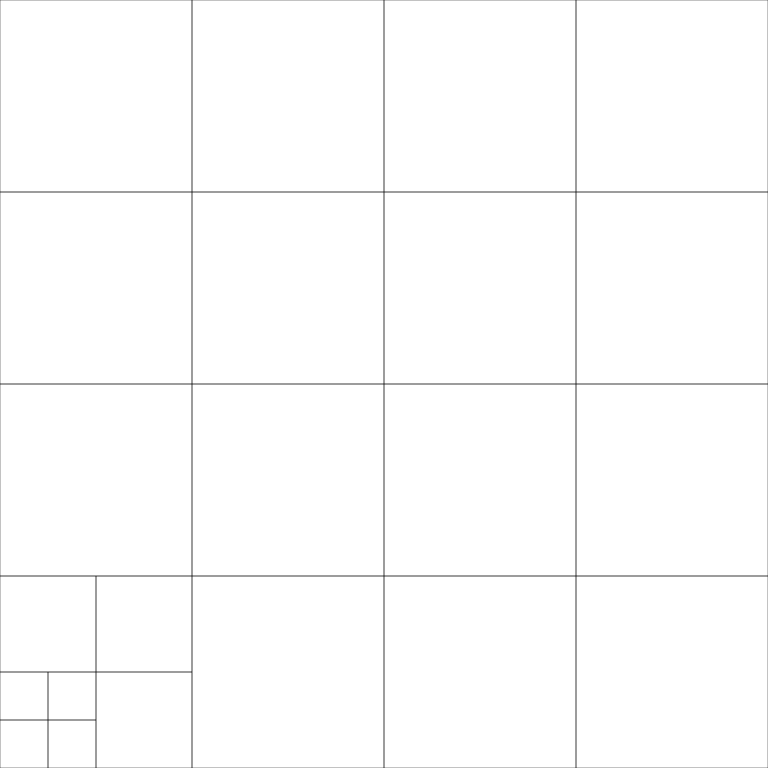
Give the GLSL for this pattern, as a WebGL 1 fragment shader.

```glsl
precision highp float;
// Thin black quadtree grid on white: a regular square grid whose lower left
// cell is split into quarters again and again towards the origin.
// Lines are box filtered over a pixel, and crossings multiply to a darker dot.

uniform vec2 u_resolution;

#define GRID_CELLS 4.0
#define SPLIT_LEVELS 2
#define LINE_HALF_WIDTH 0.000508
#define BORDER_HALF_WIDTH 0.000313
#define PAPER_COLOR vec3(1.0)
#define INK_COLOR vec3(0.0)

// Share of a pixel covered by a line, for a signed distance on each axis.
vec2 lineCoverage(vec2 dist, vec2 halfWidth, vec2 pixel) {
    vec2 upper = min(dist + 0.5 * pixel, halfWidth);
    vec2 lower = max(dist - 0.5 * pixel, -halfWidth);
    return clamp((upper - lower) / pixel, 0.0, 1.0);
}

// Light left after ink from the vertical and horizontal lines overlaps.
float transmitted(vec2 coverage) {
    return (1.0 - coverage.x) * (1.0 - coverage.y);
}

// Full grid, with finer lines along the canvas border.
float gridLight(vec2 p, vec2 pixel) {
    vec2 index = floor(p * GRID_CELLS + 0.5);
    vec2 inner = step(0.5, index) * step(index, vec2(GRID_CELLS - 0.5));
    vec2 halfWidth = mix(vec2(BORDER_HALF_WIDTH), vec2(LINE_HALF_WIDTH), inner);
    return transmitted(lineCoverage(p - index / GRID_CELLS, halfWidth, pixel));
}

// Cross that splits the square of the given size at the origin.
float splitLight(vec2 p, float size, vec2 pixel) {
    vec2 inside = clamp((size - p) / pixel + 0.5, 0.0, 1.0);
    vec2 coverage = lineCoverage(p - 0.5 * size, vec2(LINE_HALF_WIDTH), pixel);
    return transmitted(coverage * inside.yx);
}

void main() {
    vec2 pixel = 1.0 / u_resolution;
    vec2 p = gl_FragCoord.xy * pixel;

    float light = gridLight(p, pixel);

    // Halve the corner cell once per level.
    float size = 1.0 / GRID_CELLS;
    for (int level = 0; level < SPLIT_LEVELS; level++) {
        light *= splitLight(p, size, pixel);
        size *= 0.5;
    }

    gl_FragColor = vec4(mix(INK_COLOR, PAPER_COLOR, light), 1.0);
}
```
